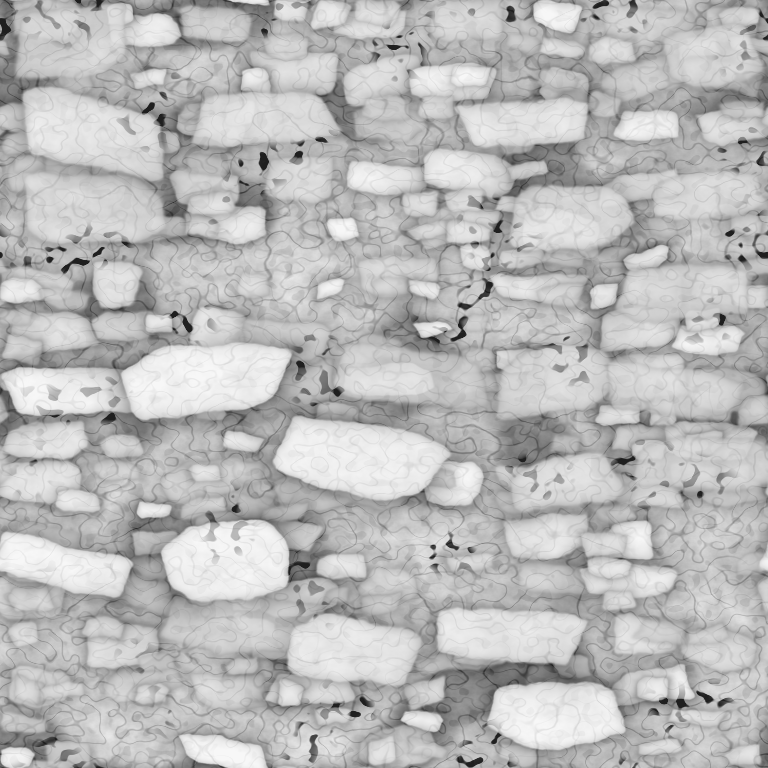
A three.js fragment shader for this texture map:

```glsl
// Grey cavity map of an old rubble wall: rough mortar with hollows and pits,
// overlaid by three layers of scattered, chipped stones. Each stone is a rounded
// intersection of half planes with a dark contact halo. The result tiles.
varying vec2 vUv;

vec2 hash2(vec2 p) {
  vec3 q = fract(p.xyx * vec3(0.1031, 0.1030, 0.0973));
  q += dot(q, q.yzx + 33.33);
  return fract((q.xx + q.yz) * q.zy);
}

// Gradient noise with whole frequency f, periodic over the canvas
float noise(vec2 p, vec2 f) {
  vec2 g = p * f, i = floor(g), t = g - i;
  vec2 u = t * t * t * (t * (t * 6.0 - 15.0) + 10.0);
  vec4 corner;
  for (int k = 0; k < 4; k++) {
    vec2 o = vec2(mod(float(k), 2.0), floor(float(k) / 2.0));
    float a = 6.2832 * hash2(mod(i + o, f) + 7.0).x;
    float v = dot(vec2(cos(a), sin(a)), t - o);
    if (k == 0) corner.x = v;
    else if (k == 1) corner.y = v;
    else if (k == 2) corner.z = v;
    else corner.w = v;
  }
  return 1.4 * mix(mix(corner.x, corner.y, u.x), mix(corner.z, corner.w, u.x), u.y);
}

float fbm(vec2 p, vec2 f) {
  float sum = 0.0, amp = 0.55;
  for (int k = 0; k < 4; k++) {
    sum += amp * noise(p + 0.37 * float(k), f);
    f *= 2.0;
    amp *= 0.55;
  }
  return sum;
}

float smoothMax(float a, float b, float k) {
  float h = max(k - abs(a - b), 0.0);
  return max(a, b) + h * h / (4.0 * k);
}

// Signed distance to a chipped block: tilted sides and cut corners
float stoneDistance(vec2 q, vec2 halfSize, vec2 seed) {
  float d = -1.0;
  for (int k = 0; k < 8; k++) {
    vec2 r = hash2(seed + float(k) * 3.7);
    float a = float(k) * 0.7854 + (r.x - 0.5) * 0.38;
    float reach = mod(float(k), 2.0) < 0.5 ? 0.83 + 0.17 * r.y : 0.92 + 0.42 * r.y;
    vec2 n = vec2(cos(a), sin(a));
    float side = (dot(q / halfSize, n) - reach) / length(n / halfSize);
    d = smoothMax(d, side, 0.18 * halfSize.y);
  }
  return d;
}

// Thin creases along the zero lines of noise
float creases(vec2 p, vec2 f, float width) {
  return 1.0 - smoothstep(0.0, width, abs(noise(p, f)));
}

void main() {
  vec2 p = vUv;
  vec2 bend = vec2(fbm(p, vec2(14.0)), fbm(p + 0.53, vec2(14.0)));
  vec2 warped = p + 0.009 * bend;
  float grain = fbm(p + 0.21, vec2(44.0, 56.0));

  // Mortar bed with soft hollows
  float bed = fbm(p + 0.11, vec2(5.0, 7.0));
  float shade = 0.83 + 0.16 * bed + 0.10 * grain;
  shade -= 0.24 * smoothstep(0.12, 0.42, noise(warped + 0.71, vec2(6.0, 8.0)));
  float rough = 1.0;

  // Stones: medium, small, then large on top
  for (int layer = 0; layer < 3; layer++) {
    vec2 grid = layer == 0 ? vec2(9.0, 15.0) : layer == 1 ? vec2(17.0, 25.0) : vec2(5.0, 9.0);
    float share = layer == 0 ? 0.66 : layer == 1 ? 0.38 : 0.50;
    vec2 home = floor(p * grid);
    for (int k = 0; k < 9; k++) {
      vec2 cell = home + vec2(mod(float(k), 3.0), floor(float(k) / 3.0)) - 1.0;
      vec2 seed = mod(cell, grid) + 41.0 * float(layer + 1);
      vec2 pick = hash2(seed + 5.3);
      if (pick.x > share) continue;
      vec2 q = warped - (cell + 0.3 + 0.4 * hash2(seed)) / grid;
      vec2 turn = hash2(seed + 9.1);
      float a = (turn.x - 0.5) * 0.42;
      q = mat2(cos(a), -sin(a), sin(a), cos(a)) * q;
      vec2 halfSize = (vec2(0.32, 0.27) + vec2(0.25, 0.20) * hash2(seed + 2.9)) / grid;
      float d = stoneDistance(q, halfSize, seed) + 0.0016 * grain;

      // Contact halo, bevelled rim and gently tilted face
      float rise = pick.y;
      float halo = exp(-max(d, 0.0) * grid.y / 0.15);
      shade *= 1.0 - (0.08 + 0.36 * rise) * halo * (0.75 + 0.8 * bed);
      float face = mix(0.86, 0.985, rise) + 0.05 * bend.x + 0.03 * grain;
      face += 0.05 * dot(q / halfSize, turn - 0.5);
      face -= 0.17 * exp(min(d, 0.0) / 0.0045);
      float soft = mix(0.005, 0.0013, sqrt(rise));
      float cover = smoothstep(soft, -soft, d) * mix(0.75, 1.0, rise);
      shade = mix(shade, face, cover);
      rough = mix(rough, 0.38, cover);
    }
  }

  // Broken creases at two scales
  float patches = smoothstep(-0.25, 0.4, noise(p + 0.43, vec2(11.0, 13.0)));
  float lines = creases(p + 0.012 * bend, vec2(20.0, 28.0), 0.07) * patches;
  lines += 0.8 * creases(p + 0.3 + 0.008 * bend, vec2(42.0, 54.0), 0.12) * (1.0 - 0.6 * patches);
  shade -= 0.17 * rough * lines;

  // Clustered dark pits
  float cluster = smoothstep(0.22, 0.5, noise(p + 0.87, vec2(9.0, 10.0)));
  float pits = smoothstep(0.22, 0.42, noise(warped + 0.15, vec2(62.0, 74.0)));
  shade -= 0.55 * rough * pits * (0.12 + cluster);

  gl_FragColor = vec4(vec3(clamp(shade, 0.12, 0.97)), 1.0);
}
```
